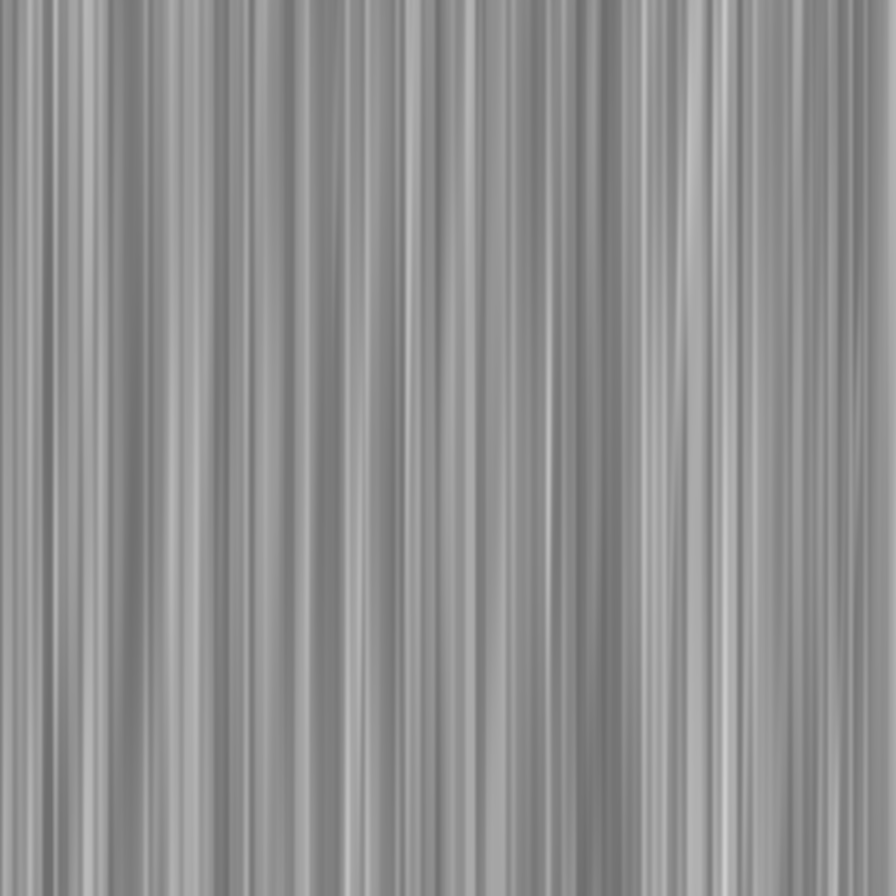
A Shadertoy shader for this texture:

```glsl
// Brushed grey metal: fine vertical streaks with slowly drifting, tapering strands.

const float BASE_GREY = 0.557;
const float DARKEST = 0.43;
const float BRIGHTEST = 0.82;
const float HIGHLIGHT_BIAS = 1.3;

// Straight grain: lines across the canvas and their contrast
const float FINE_LINES = 178.0;
const float MID_LINES = 92.0;
const float BROAD_BANDS = 14.0;
const float FINE_CONTRAST = 0.098;
const float MID_CONTRAST = 0.056;
const float BROAD_CONTRAST = 0.032;

// Drifting grain: cells across and up the canvas
const vec2 STRAND_CELLS = vec2(72.0, 2.2);
const vec2 SHADE_CELLS = vec2(20.0, 1.8);
const float STRAND_CONTRAST = 0.052;
const float SHADE_CONTRAST = 0.022;
const float LEAN = 0.026;
const float SWAY = 0.004;

// Single glints and shadows that taper at both ends
const int GLINTS = 16;
const int SHADOWS = 4;
const float GLINT_WIDTH = 0.0038;
const float SHADOW_WIDTH = 0.014;
const float GLINT_STRENGTH = 0.12;
const float SHADOW_STRENGTH = 0.05;

float hash(vec2 p) {
    return fract(sin(dot(p, vec2(127.1, 311.7))) * 43758.5453);
}

// Smooth value noise from -1 to 1
float noise(vec2 p) {
    vec2 cell = floor(p);
    vec2 f = fract(p);
    f = f * f * (3.0 - 2.0 * f);
    float low = mix(hash(cell), hash(cell + vec2(1.0, 0.0)), f.x);
    float high = mix(hash(cell + vec2(0.0, 1.0)), hash(cell + vec2(1.0)), f.x);
    return 2.0 * mix(low, high, f.y) - 1.0;
}

// Noise that varies only across the canvas
float lines(float x, float count, float seed) {
    return noise(vec2(x * count, seed));
}

// One long soft spindle at a random place
float spindle(vec2 uv, float id, float width) {
    float centerX = hash(vec2(id, 1.3));
    float centerY = hash(vec2(id, 2.7));
    float halfLength = mix(0.25, 0.7, hash(vec2(id, 4.1)));
    float slope = LEAN * hash(vec2(id, 5.9));
    float along = (uv.y - centerY) / halfLength;
    float taper = 1.0 - smoothstep(0.0, 1.0, abs(along));
    float across = (uv.x - centerX - slope * (uv.y - centerY))
                 / (width * mix(0.5, 1.0, taper));
    return taper * exp(-across * across);
}

void mainImage(out vec4 fragColor, in vec2 fragCoord) {
    vec2 uv = fragCoord / iResolution.xy;

    // Straight grain
    float relief = FINE_CONTRAST * lines(uv.x, FINE_LINES, 3.0);
    relief += MID_CONTRAST * lines(uv.x, MID_LINES, 17.0);
    relief += BROAD_CONTRAST * lines(uv.x, BROAD_BANDS, 29.0);

    // Leaning grain that fades in and out along its length
    float sway = SWAY * noise(vec2(uv.x * 6.0, uv.y * 2.0 + 40.0));
    float leaningX = uv.x - LEAN * uv.y + sway;
    relief += STRAND_CONTRAST * noise(vec2(leaningX, uv.y) * STRAND_CELLS + 60.0);
    relief += SHADE_CONTRAST * noise(vec2(leaningX, uv.y) * SHADE_CELLS + 90.0);

    // Ridges catch more light than grooves lose
    float grey = BASE_GREY + relief + HIGHLIGHT_BIAS * relief * relief;

    // Glints and shadows
    for (int i = 0; i < GLINTS; i++) {
        float id = float(i);
        float strength = GLINT_STRENGTH * mix(0.3, 1.0, hash(vec2(id, 8.3)));
        grey += strength * spindle(uv, id, GLINT_WIDTH);
    }
    for (int i = 0; i < SHADOWS; i++) {
        grey -= SHADOW_STRENGTH * spindle(uv, float(i) + 50.0, SHADOW_WIDTH);
    }

    fragColor = vec4(vec3(clamp(grey, DARKEST, BRIGHTEST)), 1.0);
}
```
